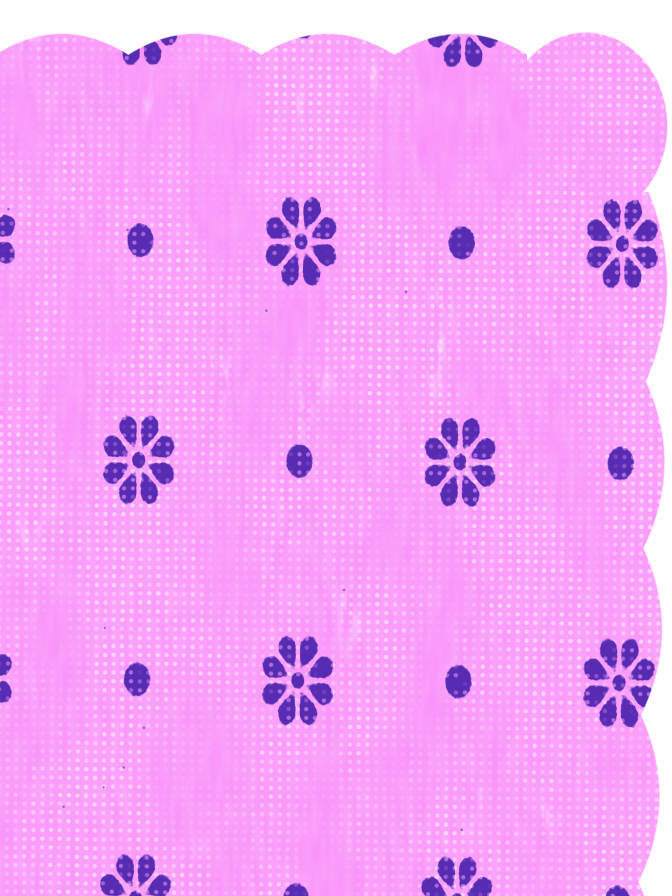
Give the GLSL for this pattern, as a Shadertoy shader.

```glsl
// Pink woven paper with scalloped edges, printed with rows of violet flowers and dots.

const vec2 PITCH = vec2(0.1793, 0.245);   // spacing of the printed motifs
const vec2 ANCHOR = vec2(0.338, 0.267);   // centre of one flower
const float MESH = 0.0098;                // spacing of the weave
const float TILT = 0.0075;

const vec3 PAPER = vec3(1.0, 0.995, 1.0);
const vec3 PINK = vec3(0.98, 0.615, 0.98);
const vec3 PALE_PINK = vec3(0.985, 0.83, 0.985);
const vec3 VIOLET = vec3(0.34, 0.17, 0.70);
const vec3 LILAC = vec3(0.69, 0.42, 0.87);

vec2 hash2(vec2 p) {
    vec3 h = fract(p.xyx * vec3(0.1031, 0.1030, 0.0973));
    h += dot(h, h.yzx + 33.33);
    return fract((h.xx + h.yz) * h.zy);
}

float cornerSlope(vec2 corner, vec2 offset) {
    return dot(hash2(corner) * 2.0 - 1.0, offset);
}

// Gradient noise, roughly -0.7 to 0.7
float gradientNoise(vec2 p) {
    vec2 i = floor(p), f = fract(p);
    vec2 u = f * f * f * (f * (f * 6.0 - 15.0) + 10.0);
    vec2 e = vec2(1.0, 0.0);
    return mix(mix(cornerSlope(i, f), cornerSlope(i + e, f - e), u.x),
               mix(cornerSlope(i + e.yx, f - e.yx), cornerSlope(i + 1.0, f - 1.0), u.x), u.y);
}

float fractalNoise(vec2 p) {
    float sum = 0.0, gain = 1.0;
    for (int i = 0; i < 3; i++) {
        sum += gain * gradientNoise(p);
        p = p * 2.03 + 17.1;
        gain *= 0.5;
    }
    return sum;
}

float fill(float dist, float blur) {
    return 1.0 - smoothstep(-blur, blur, dist);
}

float ellipse(vec2 p, vec2 radii) {
    return (length(p / radii) - 1.0) * min(radii.x, radii.y);
}

// One arched bump per unit of t, zero at the cusps
float scallop(float t) {
    float s = 2.0 * fract(t) - 1.0;
    return 1.0 - s * s;
}

// Eight tapered petals around a round heart
float flower(vec2 p) {
    p.x /= 0.8;
    float sector = 0.785398;
    float angle = mod(atan(p.y, p.x), sector) - 0.5 * sector;
    vec2 v = length(p) * vec2(cos(angle), sin(angle));
    float taper = clamp(v.x / 0.037, 0.4, 1.1);
    float petal = ellipse(v - vec2(0.0345, 0.0), vec2(0.0178, 0.0118 * taper));
    return min(petal, length(p) - 0.009);
}

float motifs(vec2 p) {
    vec2 cell = round((p - ANCHOR) / PITCH);
    vec2 local = p - ANCHOR - cell * PITCH;
    bool isFlower = mod(cell.x + cell.y, 2.0) < 0.5;
    return isFlower ? flower(local) : ellipse(local, vec2(0.0145, 0.0185));
}

// Outline of the sheet: bumps on top and right, joined by a rounded corner
float sheet(vec2 p) {
    float top = 0.0612 - 0.0234 * scallop((p.x - 0.1432) / 0.1484);
    float length1 = p.y < 0.4258 ? 0.2109 : 0.1862;
    float right = 0.7272 - 0.015 * p.y + 0.0221 * scallop((p.y - 0.4258) / length1);
    vec2 v = (p - vec2(0.6536, 0.1406)) / vec2(0.0911, 0.1042);
    if (v.x < 0.0 && v.y > 0.0) v = vec2(0.0);
    bool inCorner = p.x > 0.5885 && p.y < 0.2148;
    return inCorner ? (length(v) - 1.0) * 0.0911 : max(top - p.y, p.x - right);
}

// x: light of the weave openings, y: random value of the opening
vec2 weave(vec2 p, float pixel) {
    vec2 m = p / MESH;
    m += 0.15 * vec2(gradientNoise(m * 0.23), gradientNoise(m * 0.23 + 31.0));
    float soft = max(0.1, 0.7 * pixel / MESH);
    return vec2(fill(length(fract(m) - 0.5) - 0.24, soft), hash2(floor(m)).x);
}

void mainImage(out vec4 fragColor, in vec2 fragCoord) {
    float pixel = 1.0 / iResolution.y;
    vec2 p = vec2(fragCoord.x, iResolution.y - fragCoord.y) * pixel;
    vec2 q = p + TILT * vec2(p.y, -p.x);

    // Cloth: vertical fibres, pale openings and worn white streaks
    float fibre = fractalNoise(q * vec2(85.0, 22.0));
    float patches = fractalNoise(q * vec2(9.0, 4.0) + 5.0);
    float wear = fractalNoise(q * vec2(19.0, 6.0) + 40.0);
    vec2 mesh = weave(q, pixel);
    float opening = mesh.x * (0.55 + 0.7 * mesh.y) * smoothstep(-0.45, 0.3, patches);
    vec3 color = PINK + vec3(0.0, 0.055 * fibre + 0.03 * patches, 0.0);
    color = mix(color, PALE_PINK, clamp(opening, 0.0, 1.0));
    float streak = smoothstep(0.32, 0.75, wear) * smoothstep(-0.25, 0.5, fibre);
    color = mix(color, PAPER, 0.65 * streak);

    // Print: rough edges, broken by the weave
    float rough = 0.0014 * gradientNoise(q * 260.0);
    float ink = fill(motifs(q) + rough, pixel);
    float gaps = mesh.x * smoothstep(0.15, 0.75, mesh.y + 0.5 * patches);
    color = mix(color, mix(VIOLET, LILAC, gaps), ink);

    // Rare stray specks of ink
    vec2 grid = q * 45.0;
    float stray = step(0.992, hash2(floor(grid) + 7.0).y);
    float speck = fill(length(fract(grid) - 0.5) / 45.0 - 0.0012, pixel);
    color = mix(color, VIOLET, 0.7 * stray * speck);

    color = mix(PAPER, color, fill(sheet(p), pixel));
    fragColor = vec4(clamp(color, 0.0, 1.0), 1.0);
}
```
